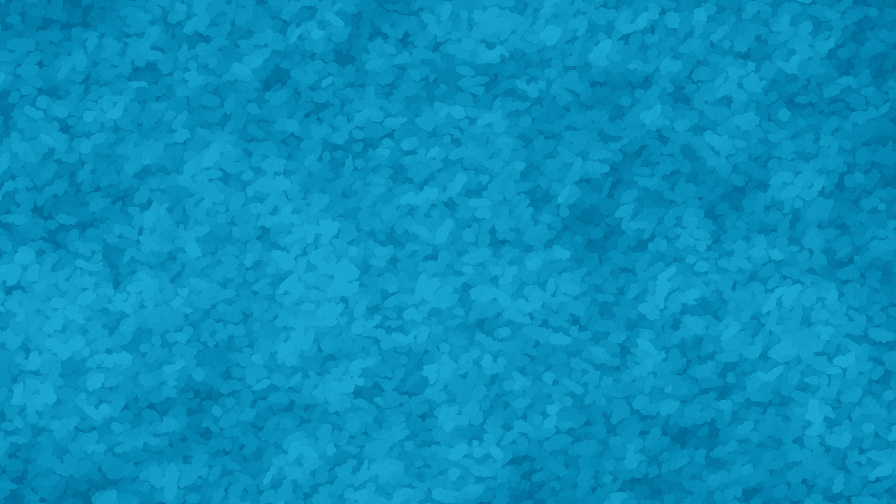
This texture is drawn by a Shadertoy shader. Its source:

```glsl
// Soft blue daubed surface: small rounded dabs overlap like matted fibres.
// Each dab takes one flat tone from a cloudy field; lighter dabs lie on top,
// so the darker ones show through as narrow slanted gaps.

const vec3 DEEP_BLUE  = vec3(0.00, 0.425, 0.595);
const vec3 MID_BLUE   = vec3(0.018, 0.543, 0.713);
const vec3 LIGHT_BLUE = vec3(0.098, 0.652, 0.812);

// Lengths are fractions of the canvas height.
const float CELL = 0.0135;
const vec2 HALF_LENGTH = vec2(0.008, 0.024);
const vec2 HALF_WIDTH  = vec2(0.0065, 0.0125);
const float SLANT = 0.33;
const float SLANT_SPREAD = 2.0;
const float EDGE_WOBBLE = 0.006;
const float EDGE_SOFTNESS = 0.0018;

const float BASE_TONE = 0.58;
const float BROAD_CONTRAST = 0.40;
const float CLUMP_CONTRAST = 0.56;
const float DAB_CONTRAST = 0.64;
const float GAP_DEPTH = 0.25;
const float VIGNETTE = 0.62;
const vec2 LIGHT_CENTRE = vec2(0.43, 0.46);
const float GRAIN = 0.10;

float hash(vec2 p) {
    vec3 q = fract(vec3(p.xyx) * 0.1031);
    q += dot(q, q.yzx + 33.33);
    return fract((q.x + q.y) * q.z);
}

float noise(vec2 p) {
    vec2 i = floor(p);
    vec2 f = fract(p);
    f = f * f * (3.0 - 2.0 * f);
    float low  = mix(hash(i), hash(i + vec2(1, 0)), f.x);
    float high = mix(hash(i + vec2(0, 1)), hash(i + vec2(1, 1)), f.x);
    return mix(low, high, f.y);
}

// Coordinates along and across a direction.
vec2 turn(vec2 p, float angle) {
    float c = cos(angle);
    float s = sin(angle);
    return vec2(c * p.x + s * p.y, c * p.y - s * p.x);
}

// Cloudy tone: vignette, broad patches and slanted clumps.
float toneField(vec2 p, float aspect) {
    vec2 fromLight = p / vec2(aspect, 1.0) - LIGHT_CENTRE;
    float broad = noise(p * 5.0 + 17.0) - 0.5;
    float clump = noise(turn(p, SLANT) * vec2(19.0, 36.0) + 61.0) - 0.5;
    return BASE_TONE - VIGNETTE * dot(fromLight, fromLight)
         + BROAD_CONTRAST * broad + CLUMP_CONTRAST * clump;
}

// Lay the dabs of the nearby cells, keeping the lightest at each point.
float dabTone(vec2 p, float aspect, float pixel) {
    float soft = max(EDGE_SOFTNESS, pixel);
    float tone = toneField(p, aspect) - GAP_DEPTH;
    vec2 wobble = vec2(noise(p * 150.0), noise(p * 150.0 + 40.0)) - 0.5;
    vec2 q = p + EDGE_WOBBLE * wobble;
    vec2 home = floor(q / CELL);
    for (int y = -2; y <= 2; y++) {
        for (int x = -2; x <= 2; x++) {
            vec2 id = home + vec2(x, y) + 100.0;
            vec2 jitter = vec2(hash(id), hash(id + 211.0));
            vec2 centre = (id - 100.0 + jitter) * CELL;
            float angle = SLANT + SLANT_SPREAD * (hash(id + 347.0) - 0.5);
            vec2 size = vec2(mix(HALF_LENGTH.x, HALF_LENGTH.y, hash(id + 433.0)),
                             mix(HALF_WIDTH.x, HALF_WIDTH.y, hash(id + 569.0)));
            vec2 local = turn(q - centre, angle) / size;
            float edge = (length(local) - 1.0) * size.y;
            float cover = 1.0 - smoothstep(-0.5 * soft, 0.5 * soft, edge);
            float own = toneField(centre, aspect)
                      + DAB_CONTRAST * (hash(id + 659.0) - 0.5);
            tone += cover * max(own - tone, 0.0);
        }
    }
    return tone;
}

void mainImage(out vec4 fragColor, in vec2 fragCoord) {
    vec2 p = fragCoord / iResolution.y;
    float aspect = iResolution.x / iResolution.y;
    float tone = dabTone(p, aspect, 1.0 / iResolution.y);

    // Faint mottling inside the dabs
    tone += GRAIN * (noise(p * vec2(250.0, 170.0)) - 0.5);
    tone = clamp(tone, 0.0, 1.0);

    vec3 color = mix(DEEP_BLUE, MID_BLUE, min(tone * 2.0, 1.0));
    color = mix(color, LIGHT_BLUE, max(tone * 2.0 - 1.0, 0.0));
    fragColor = vec4(color, 1.0);
}
```
